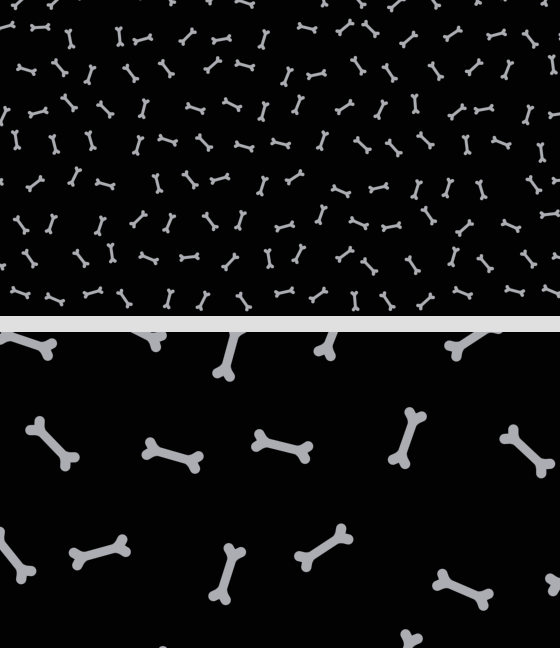
Top: the whole. Bottom: its middle third, enlarged.
Give the GLSL for this pattern, as a Shadertoy shader.

```glsl
#define CELL 0.119          // grid spacing, in canvas heights
#define JITTER 0.42         // scatter within a cell
#define SHAFT_HALF 0.021    // half length of the shaft
#define SHAFT_RADIUS 0.0047
#define KNOB_TIP vec2(0.0265, 0.0068)
#define KNOB_RADIUS 0.0054
#define BLEND 0.003         // rounding where shaft meets knobs
#define EDGE 0.8            // edge softness
#define BACKGROUND vec3(0.008)
#define BONE_COLOR vec3(0.67, 0.68, 0.70)

vec3 hash3(vec2 p) {
    vec3 q = fract(p.xyx * vec3(0.1031, 0.1030, 0.0973));
    q += dot(q, q.yxz + 33.33);
    return fract((q.xxy + q.yzz) * q.zyx);
}

float segment(vec2 p, vec2 a, vec2 b) {
    vec2 ab = b - a;
    float t = clamp(dot(p - a, ab) / dot(ab, ab), 0.0, 1.0);
    return length(p - a - ab * t);
}

float smoothMin(float a, float b, float k) {
    float h = max(k - abs(a - b), 0.0) / k;
    return min(a, b) - h * h * k * 0.25;
}

// A bone along x; mirroring gives all four knobs
float boneDistance(vec2 p) {
    p = abs(p);
    float shaft = segment(p, vec2(0.0), vec2(SHAFT_HALF, 0.0)) - SHAFT_RADIUS;
    float knob = segment(p, vec2(SHAFT_HALF + 0.001, 0.002), KNOB_TIP) - KNOB_RADIUS;
    return smoothMin(shaft, knob, BLEND);
}

// Six evenly spread directions, each slightly varied
float boneAngle(vec3 rnd) {
    float direction = floor(rnd.z * 6.0);
    float wobble = fract(rnd.z * 6.0) - 0.5;
    return radians(10.0 + 30.0 * direction + 14.0 * wobble);
}

// Nearest bone on a jittered grid with staggered rows
float scatteredBones(vec2 p) {
    float nearest = 1.0;
    vec2 grid = p / CELL;
    for (int j = -1; j <= 1; j++) {
        float row = floor(grid.y) + float(j);
        float stagger = 0.5 * mod(row, 2.0);
        for (int i = -1; i <= 1; i++) {
            vec2 id = vec2(floor(grid.x - stagger) + float(i), row);
            vec3 rnd = hash3(id + 17.0);
            vec2 center = id + vec2(stagger, 0.0) + 0.5 + JITTER * (rnd.xy - 0.5);
            float angle = boneAngle(rnd);
            float c = cos(angle), s = sin(angle);
            vec2 local = mat2(c, -s, s, c) * (p - center * CELL);
            nearest = min(nearest, boneDistance(local));
        }
    }
    return nearest;
}

void mainImage(out vec4 fragColor, in vec2 fragCoord) {
    vec2 p = fragCoord / iResolution.y;
    float soft = EDGE / iResolution.y;
    float coverage = 1.0 - smoothstep(-soft, soft, scatteredBones(p));
    fragColor = vec4(mix(BACKGROUND, BONE_COLOR, coverage), 1.0);
}
```
